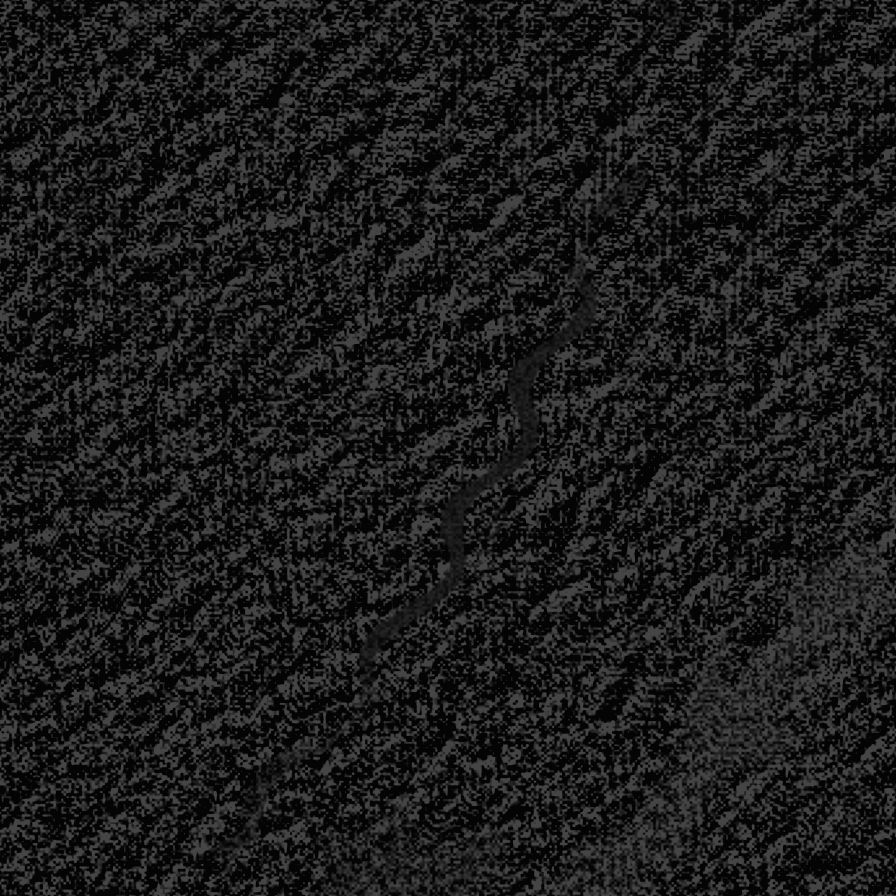
Reproduce this texture procedurally as a Shadertoy shader.

```glsl
// Dark aerial relief of a grainy forest canopy, crossed by a faint winding trail.

const vec3 SHADOW = vec3(0.016);
const vec3 HIGHLIGHT = vec3(0.27);
const vec2 LIGHT_DIR = vec2(-0.6, 0.8);

float hash(vec2 p) {
    return fract(sin(dot(p, vec2(127.1, 311.7))) * 43758.5453);
}

vec2 hash2(vec2 p) {
    return vec2(hash(p), hash(p + 57.3));
}

float valueNoise(vec2 p) {
    vec2 i = floor(p), f = fract(p);
    f = f * f * (3.0 - 2.0 * f);
    float low = mix(hash(i), hash(i + vec2(1, 0)), f.x);
    float high = mix(hash(i + vec2(0, 1)), hash(i + vec2(1, 1)), f.x);
    return mix(low, high, f.y);
}

// Rounded crowns, one per jittered cell, with varied heights
float crowns(vec2 p) {
    vec2 cell = floor(p);
    float top = 0.0;
    for (int y = -1; y <= 1; y++) {
        for (int x = -1; x <= 1; x++) {
            vec2 id = cell + vec2(x, y);
            vec2 d = p - id - hash2(id);
            float tall = mix(0.55, 1.15, hash(id + 19.7));
            top = max(top, tall - 1.1 * dot(d, d));
        }
    }
    return top;
}

// Canopy height, stretched along the rising diagonal
float canopy(vec2 uv) {
    vec2 along = vec2(0.8, 0.6);
    vec2 p = vec2(dot(uv, along) * 0.72, dot(uv, vec2(-along.y, along.x)));
    p += 0.016 * (vec2(valueNoise(uv * 38.0), valueNoise(uv * 38.0 + 71.0)) - 0.5);
    return crowns(p * 32.0) + 0.45 * crowns(p * 67.0 + 13.0)
         + 0.22 * valueNoise(p * 120.0);
}

float trailX(float y) {
    y = max(y, 0.0);
    return 0.12 + 0.63 * pow(y, 0.6) + 0.03 * sin(3.14 * y)
         + 0.02 * cos(42.0 * (y - 0.505));
}

float trailDistance(vec2 uv) {
    float slope = (trailX(uv.y + 0.01) - trailX(uv.y - 0.01)) / 0.02;
    return abs(uv.x - trailX(uv.y)) / sqrt(1.0 + slope * slope);
}

float segmentDistance(vec2 p, vec2 a, vec2 b) {
    vec2 ab = b - a;
    return length(p - a - ab * clamp(dot(p - a, ab) / dot(ab, ab), 0.0, 1.0));
}

void mainImage(out vec4 fragColor, in vec2 fragCoord) {
    vec2 uv = fragCoord / iResolution.y;
    float wobble = valueNoise(uv * 24.0) - 0.5;

    // Slope facing the light, from the upper left
    float relief = canopy(uv) - canopy(uv + LIGHT_DIR * 0.009);
    float grain = valueNoise(uv * 345.0) - 0.5;
    float broad = valueNoise(uv * 5.0 + 4.0) - 0.5;

    // Open ground: pale diagonal strip and a small clearing
    float stripGap = segmentDistance(uv, vec2(0.65, -0.02), vec2(0.94, 0.34));
    float strip = 1.0 - smoothstep(0.01, 0.085, stripGap + 0.05 * wobble);
    float clearingGap = length((uv - vec2(0.46, 0.025)) * vec2(0.6, 1.0));
    float clearing = 1.0 - smoothstep(0.03, 0.085, clearingGap + 0.04 * wobble);
    float open = max(strip * 0.75, clearing * 0.85);

    float tone = 0.28 + 0.08 * broad;
    tone += 1.35 * relief * (1.0 - open);
    tone += 2.4 * grain * (1.0 - 0.5 * open);
    tone += 0.27 * strip + 0.14 * clearing;

    // Smooth trail, partly hidden by trees toward both ends
    float trail = 1.0 - smoothstep(0.008, 0.015, trailDistance(uv) + 0.008 * wobble);
    float middle = smoothstep(0.16, 0.28, uv.y) * (1.0 - smoothstep(0.66, 0.76, uv.y));
    float ends = smoothstep(0.35, 0.65, valueNoise(vec2(uv.y * 14.0, 3.0)));
    trail *= mix(0.65 * ends, 0.92, middle);
    tone = mix(tone, 0.31 + 0.3 * grain, trail);

    fragColor = vec4(mix(SHADOW, HIGHLIGHT, clamp(tone, 0.0, 1.0)), 1.0);
}
```
